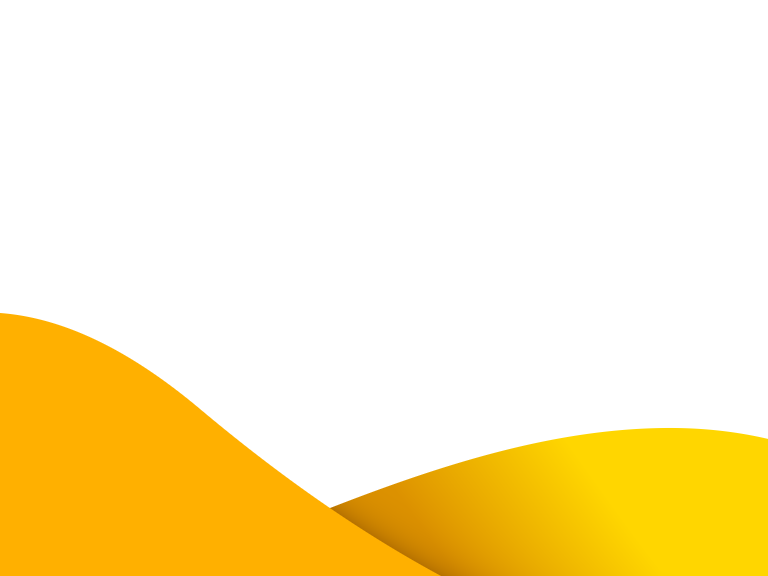
Write a Shadertoy shader that draws this background.

```glsl
const vec3 PAPER = vec3(1.0);
const vec3 AMBER = vec3(1.0, 0.69, 0.0);
const vec3 YELLOW = vec3(1.0, 0.84, 0.0);
const vec3 OCHRE = vec3(0.87, 0.575, 0.0);
const vec3 SHADOW = vec3(0.66, 0.40, 0.0);

// Cubic curve through points a and b with the given end slopes
float hermite(float x, vec2 a, vec2 b, float slopeA, float slopeB) {
    float span = b.x - a.x;
    float t = (x - a.x) / span;
    float s = 1.0 - t;
    float ends = a.y * (1.0 + 2.0 * t) * s * s + b.y * t * t * (3.0 - 2.0 * t);
    return ends + span * t * s * (slopeA * s - slopeB * t);
}

// Two curves joined at the middle point
float ridge(float x, vec2 start, vec2 middle, vec2 end, vec3 slopes) {
    return x < middle.x
        ? hermite(x, start, middle, slopes.x, slopes.y)
        : hermite(x, middle, end, slopes.y, slopes.z);
}

// Smooth coverage of the area below a ridge
float coverBelow(float gap) {
    float pixel = max(length(vec2(dFdx(gap), dFdy(gap))), 1e-5);
    return clamp(0.5 - gap / pixel, 0.0, 1.0);
}

// Diagonal gradient, darkened close to the front hill
vec3 shadeBackHill(vec2 p, float frontGap) {
    const vec2 lightDirection = vec2(0.81, 0.58);
    float light = clamp((dot(p, lightDirection) - 0.642) / 0.292, 0.0, 1.0);
    float contact = exp(-max(frontGap, 0.0) / 0.032);
    return mix(mix(OCHRE, YELLOW, light), SHADOW, 0.75 * contact);
}

void mainImage(out vec4 fragColor, in vec2 fragCoord) {
    vec2 uv = fragCoord / iResolution.xy;
    vec2 p = vec2(uv.x * 4.0 / 3.0, uv.y);

    float frontGap = uv.y - ridge(uv.x, vec2(0.0, 0.4566), vec2(0.2604, 0.290),
                                  vec2(0.573, 0.001), vec3(-0.10, -1.12, -0.72));
    float backGap = uv.y - ridge(uv.x, vec2(0.4297, 0.118), vec2(0.8724, 0.257),
                                 vec2(1.0, 0.238), vec3(0.52, 0.0, -0.31));

    // Layers from back to front
    vec3 color = mix(PAPER, shadeBackHill(p, frontGap), coverBelow(backGap));
    color = mix(color, AMBER, coverBelow(frontGap));
    fragColor = vec4(color, 1.0);
}
```
